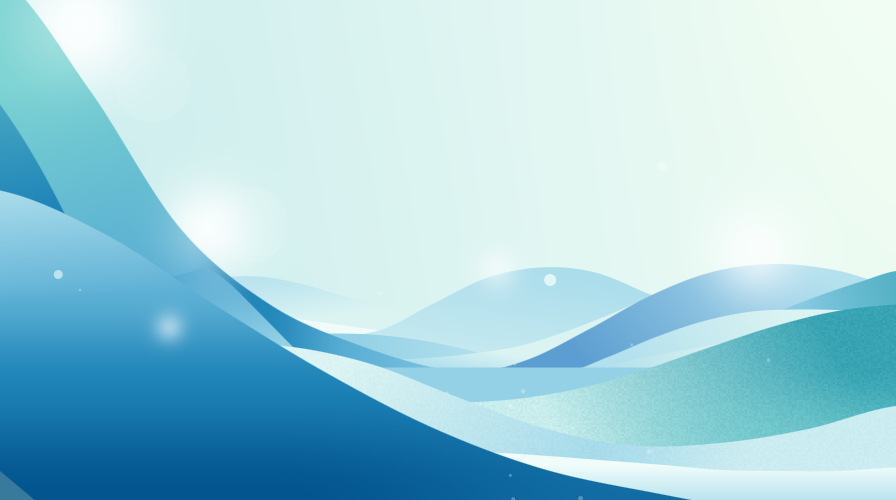
This background is drawn by a Shadertoy shader. Its source:

```glsl
// Layered blue and teal dunes sweeping under a pale, softly glowing sky.
const vec3 SNOW = vec3(.94,.99,.98), MIST = vec3(.86,.955,.95), ICE = vec3(.7,.88,.93);
const vec3 SKY = vec3(.5,.78,.88), AZURE = vec3(.29,.64,.81), OCEAN = vec3(.12,.52,.72);
const vec3 DEEP = vec3(.01,.33,.56), TEAL = vec3(.22,.64,.7), AQUA = vec3(.47,.82,.82);

// Sine-free hash
float hash(vec2 p) {
    vec3 q = fract(p.xyx * .1031);
    q += dot(q, q.yzx + 33.33);
    return fract((q.x + q.y) * q.z);
}
// Colour ramp from point axis.xy to point axis.zw
vec3 ramp(vec2 p, vec4 axis, vec3 ca, vec3 cb) {
    vec2 d = axis.zw - axis.xy;
    return mix(ca, cb, clamp(dot(p - axis.xy, d) / dot(d, d), 0., 1.));
}
// Fill everything below a height
void fill(inout vec3 col, vec2 p, float height, vec3 tint) {
    float d = height - p.y;
    col = mix(col, tint, clamp(.5 + d / max(fwidth(d), 1e-5), 0., 1.));
}
// Fill below a smooth curve through eight heights spaced evenly over span
void hill(inout vec3 col, vec2 p, vec2 span, vec4 a, vec4 b, vec3 tint) {
    float h[8] = float[8](a.x, a.y, a.z, a.w, b.x, b.y, b.z, b.w);
    float s = clamp((p.x - span.x) / (span.y - span.x), 0., 1.) * 7.;
    int i = min(int(s), 6);
    float t = s - float(i);
    float m0 = .5 * (h[i + 1] - h[max(i - 1, 0)]);
    float m1 = .5 * (h[min(i + 2, 7)] - h[i]);
    float rise = h[i + 1] - h[i];
    float bend = m0 + m1 - 2. * rise;
    fill(col, p, h[i] + t * (m0 + t * (rise - m0 - bend + t * bend)), tint);
}
// Round lights: spot holds centre and radius
float reach(vec2 p, vec3 spot) {
    return length((p - spot.xy) * vec2(iResolution.x / iResolution.y, 1));
}
void glow(inout vec3 col, vec2 p, vec3 spot, float strength) {
    float d = reach(p, spot) / spot.z;
    col = mix(col, vec3(1), strength * exp(-d * d));
}
void disc(inout vec3 col, vec2 p, vec3 spot, float strength) {
    float d = spot.z - reach(p, spot);
    col = mix(col, SNOW, strength * clamp(.5 + d * iResolution.y, 0., 1.));
}

void mainImage(out vec4 fragColor, in vec2 fragCoord) {
    vec2 p = fragCoord / iResolution.xy;
    float x = p.x;
    // Sky
    vec3 col = ramp(p, vec4(.1,.6,.6,.65), vec3(.8,.93,.93), vec3(.88,.963,.95));
    col = mix(col, vec3(.95,.995,.95), smoothstep(.5, 1.05, x) * (.4 + .6 * p.y));
    glow(col, p, vec3(.09,.95,.13), .9);
    glow(col, p, vec3(.232,.545,.08), .8);
    disc(col, p, vec3(.17,.83,.075), .12);
    disc(col, p, vec3(.28,.55,.075), .15);
    disc(col, p, vec3(.739,.667,.009), .6);
    // Distant hills
    hill(col, p, vec2(.195,.521), vec4(.43,.444,.447,.433), vec4(.409,.386,.358,.326),
        ramp(p, vec4(.28,.45,.31,.35), ICE, MIST));
    fill(col, p, .445 - .25 * x, SNOW);
    hill(col, p, vec2(.365,.781), vec4(.326,.34,.393,.444), vec4(.465,.456,.414,.367),
        ramp(p, vec4(.6,.46,.56,.3), mix(ICE, SKY, .15), mix(ICE, MIST, .4)));
    fill(col, p, .333 - 1.6 * (x - .378) * (x - .378),
        ramp(p, vec4(.4,.3,.54,.3), mix(SKY, ICE, .4), ICE));
    hill(col, p, vec2(.443,.768), vec4(.281,.286,.295,.309), vec4(.335,.367,.4,.407),
        ramp(p, vec4(.55,.3,.53,.25), MIST, ICE));
    glow(col, p, vec3(.555,.46,.04), .5);
    // Right-hand hills
    hill(col, p, vec2(.521,1), vec4(.251,.281,.342,.409), vec4(.456,.472,.46,.428),
        ramp(p, vec4(.64,.3,.93,.44), vec3(.36,.62,.82), ICE));
    hill(col, p, vec2(.729,1), vec4(.251,.288,.326,.36), vec4(.388,.414,.437,.458),
        ramp(p, vec4(.89,.4,1,.42), SKY, mix(TEAL, SKY, .4)));
    glow(col, p, vec3(.844,.5,.09), .75);
    hill(col, p, vec2(.625,1), vec4(.251,.286,.326,.358), vec4(.377,.381,.379,.372),
        ramp(p, vec4(.69,.3,.88,.38), ICE, MIST));
    hill(col, p, vec2(.469,.911), vec4(.256,.251,.251,.263), vec4(.286,.307,.326,.344),
        ramp(p, vec4(.52,.24,.82,.32), mix(SKY, ICE, .2), MIST));
    // Sweeping ribbon with its inner fold and veil
    vec3 ribbon = ramp(p, vec4(.06,.85,.24,.45), AQUA, mix(AZURE, SKY, .2));
    ribbon = mix(ribbon, OCEAN, smoothstep(.21, .28, x) * (1. - smoothstep(.28, .4, x)));
    ribbon = mix(ribbon, SKY, smoothstep(.34, .54, x));
    hill(col, p, vec2(0,.703), vec4(1.047,.819,.544,.391), vec4(.309,.258,.244,.198), ribbon);
    fill(col, p, .791 - x * (2.45 + 8. * x),
        ramp(p, vec4(0,.78,.05,.58), mix(TEAL, AZURE, .5), OCEAN));
    hill(col, p, vec2(.182,.352), vec4(.442,.453,.463,.435), vec4(.393,.349,.305,.265),
        ramp(p, vec4(.22,.46,.31,.31), AZURE, mix(SKY, ICE, .4)));
    glow(col, p, vec3(.235,.53,.09), .35);
    glow(col, p, vec3(.07,.95,.12), .3);
    // Grainy teal dune and pale foreground dunes
    float grain = (hash(floor(p * vec2(500, 280))) - .5) * .04;
    vec3 dune = ramp(p, vec4(.6,.2,.93,.31), mix(MIST, AQUA, .2), TEAL);
    dune = mix(dune, AQUA, .5 * (1. - smoothstep(.13, .27, p.y)) * smoothstep(.6, .9, x));
    hill(col, p, vec2(.521,1), vec4(.195,.205,.228,.265), vec4(.307,.347,.377,.391), dune + grain);
    vec3 shore = ramp(p, vec4(.38,.27,.66,.11), MIST, mix(ICE, SKY, .2));
    shore = mix(shore, mix(MIST, ICE, .4), smoothstep(.66, .85, x)) + .5 * grain;
    hill(col, p, vec2(.312,1), vec4(.309,.274,.207,.144), vec4(.109,.114,.142,.188), shore);
    hill(col, p, vec2(.547,1), vec4(.095,.088,.079,.07), vec4(.06,.058,.058,.065),
        ramp(p, vec4(.7,.07,.7,-.01), SNOW, ICE));
    // Large front wave
    vec3 wave = ramp(p, vec4(0,.62,.03,.4), mix(ICE, SKY, .15), mix(AZURE, SKY, .4));
    wave = mix(wave, OCEAN, 1. - smoothstep(.22, .44, p.y));
    wave = mix(wave, DEEP, (1. - smoothstep(0., .27, p.y)) * (1. - .5 * smoothstep(.3, .7, x)));
    hill(col, p, vec2(0,.846), vec4(.619,.528,.388,.256), vec4(.144,.063,.016,-.019), wave);
    fill(col, p, .058 - 1.5 * x, AZURE * .75);
    // Bright motes and scattered sparkles
    disc(col, p, vec3(.614,.44,.012), .8);
    disc(col, p, vec3(.065,.451,.009), .6);
    glow(col, p, vec3(.189,.345,.03), .5);
    for (float i = 0.; i < 14.; i++) {
        vec3 r = vec3(hash(vec2(i, 7)), hash(vec2(i, 26)), hash(vec2(i, 48)));
        disc(col, p, vec3(r.x, .45 * r.y, .002 + .003 * r.z), .3);
    }
    fragColor = vec4(col, 1);
}
```
